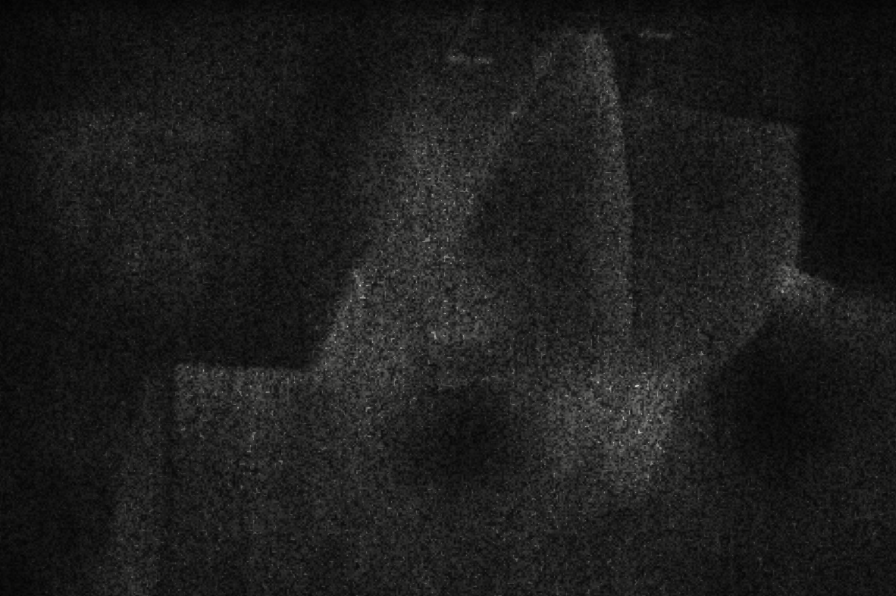
Give the GLSL for this background, as a WebGL 1 fragment shader.

```glsl
precision highp float;
uniform vec2 u_resolution;

float hash(vec2 p) {
  vec3 q = fract(vec3(p.xyx) * 0.1031);
  q += dot(q, q.yzx + 33.33);
  return fract((q.x + q.y) * q.z);
}

float noise(vec2 p) {
  vec2 i = floor(p), f = fract(p);
  f = f * f * (3.0 - 2.0 * f);
  return mix(mix(hash(i), hash(i + vec2(1, 0)), f.x),
             mix(hash(i + vec2(0, 1)), hash(i + vec2(1, 1)), f.x), f.y);
}

float fbm(vec2 p) {
  float sum = 0.0, amp = 0.5;
  for (int i = 0; i < 4; i++) {
    sum += amp * noise(p);
    p = p * 2.03 + 17.0;
    amp *= 0.5;
  }
  return sum;
}

float glow(vec2 p, vec2 center, vec2 radius) {
  vec2 d = (p - center) / radius;
  return exp(-dot(d, d));
}

// Soft step: 1 on the left of the line from a to b
float side(vec2 p, vec2 a, vec2 b, float soft) {
  vec2 d = normalize(b - a), q = p - a;
  return smoothstep(-soft, soft, d.x * q.y - d.y * q.x);
}

float stroke(vec2 p, vec2 a, vec2 b, float width) {
  vec2 d = b - a, q = p - a;
  float r = length(q - d * clamp(dot(q, d) / dot(d, d), 0.0, 1.0)) / width;
  return exp(-r * r);
}

float plasterTone(vec2 p) {
  float tone = 0.066;

  // Hazy left wall with a dark band above
  tone += 0.055 * glow(p, vec2(0.23, 0.69), vec2(0.2, 0.19));
  tone += 0.022 * glow(p, vec2(0.35, 0.85), vec2(0.3, 0.2));
  tone *= 1.0 - 0.3 * smoothstep(0.805, 0.825, p.y + 0.03 * p.x) * (1.0 - smoothstep(0.2, 0.6, p.x));
  tone += 0.04 * glow(p, vec2(0.8, 0.08), vec2(0.45, 0.28));

  // Central mist and the folds at the top
  tone += 0.13 * glow(p, vec2(0.72, 0.68), vec2(0.13, 0.19));
  float fold = smoothstep(0.765, 0.785, p.x) * (1.0 - side(p, vec2(1.05, 0.82), vec2(1.16, 1.0), 0.015));
  tone += 0.085 * fold * glow(p, vec2(0.89, 0.87), vec2(0.17, 0.18));
  tone += 0.08 * stroke(p, vec2(0.758, 0.902), vec2(0.82, 0.896), 0.006);
  tone += 0.09 * stroke(p, vec2(1.085, 0.942), vec2(1.125, 0.936), 0.006);
  tone += 0.03 * stroke(p, vec2(0.8, 0.99), vec2(0.76, 0.9), 0.012);

  // Slanted slab left of the middle
  float slab = side(p, vec2(0.608, 0.559), vec2(0.39, 0.02), 0.014);
  tone += slab * 0.13 * glow(p, vec2(0.62, 0.44), vec2(0.13, 0.18));
  tone += slab * 0.025 * glow(p, vec2(0.5, 0.18), vec2(0.17, 0.2));
  tone += 0.06 * stroke(p, vec2(0.595, 0.53), vec2(0.53, 0.37), 0.018);

  // Low block on the left and its slanted flank
  float below = 1.0 - smoothstep(0.38, 0.394, p.y + 0.05 * (p.x - 0.3));
  float block = below * smoothstep(0.285, 0.302, p.x) * (1.0 - slab);
  tone += block * (0.012 + 0.095 * exp(-max(0.385 - p.y, 0.0) / 0.12));
  float flank = side(p, vec2(0.255, 0.4), vec2(0.16, 0.0), 0.02) * (1.0 - smoothstep(0.36, 0.41, p.y));
  tone += 0.035 * flank * (1.0 - smoothstep(0.25, 0.29, p.x));

  // Tall arch, lit along its right rim
  float drop = max(0.955 - p.y, 0.0);
  float rim = 1.0 + 0.06 * sqrt(min(drop / 0.3, 1.0));
  float archLeft = 0.995 - 0.08 * sqrt(drop) - 0.5 * drop;
  float archFade = smoothstep(0.28, 0.5, p.y) * (1.0 - smoothstep(0.94, 0.96, p.y));
  float inRim = 1.0 - smoothstep(rim - 0.008, rim + 0.008, p.x);
  float arch = smoothstep(archLeft - 0.015, archLeft + 0.03, p.x) * inRim * archFade;
  arch *= mix(smoothstep(0.45, 0.7, p.y), 1.0, smoothstep(0.8, 1.0, p.x));
  tone = mix(tone, 0.08 + 0.14 * exp(-max(rim - p.x, 0.0) / 0.065), arch * 0.85);
  tone += 0.05 * archFade * exp(-abs(p.x - archLeft + 0.03) / 0.03) * smoothstep(0.6, 0.75, p.y);

  // Right panel with a curved outer edge
  float lag = max(0.6 - p.y, 0.0);
  float outer = 1.335 - 2.8 * lag * lag;
  float panel = smoothstep(rim, rim + 0.02, p.x) * (1.0 - smoothstep(outer - 0.01, outer + 0.025, p.x));
  panel *= side(p, vec2(1.335, 0.784), vec2(1.118, 0.827), 0.008) * smoothstep(0.2, 0.5, p.y);
  tone += panel * (0.028 + 0.07 * exp(-max(outer - p.x, 0.0) / 0.07));
  tone *= 1.0 - 0.25 * smoothstep(1.32, 1.36, p.x) * smoothstep(0.5, 0.6, p.y);

  // Small ledge at the right border
  float ledge = side(p, vec2(1.506, 0.48), vec2(1.31, 0.56), 0.008) * smoothstep(1.3, 1.32, p.x);
  tone += ledge * 0.14 * glow(p, vec2(1.335, 0.53), vec2(0.05, 0.045));
  tone += ledge * 0.04 * glow(p, vec2(1.45, 0.47), vec2(0.12, 0.05));
  tone += 0.03 * glow(p, vec2(1.5, 0.2), vec2(0.1, 0.2));

  // Lower mist with diagonal scratches
  tone += 0.12 * glow(p, vec2(0.97, 0.32), vec2(0.12, 0.13));
  tone += 0.06 * glow(p, vec2(1.12, 0.34), vec2(0.13, 0.17));
  for (int i = 0; i < 5; i++) {
    vec2 shift = vec2(0.022, 0.008) * float(i);
    tone += 0.045 * stroke(p, vec2(1.08, 0.37) + shift, vec2(0.98, 0.13) + shift, 0.006);
  }

  // Dark hollows and pale smears in the middle
  tone *= 1.0 - 0.4 * glow(p, vec2(0.79, 0.26), vec2(0.12, 0.09));
  tone *= 1.0 - 0.4 * glow(p, vec2(1.28, 0.31), vec2(0.1, 0.12));
  tone *= 1.0 - 0.35 * glow(p, vec2(0.57, 0.82), vec2(0.07, 0.2));
  tone += 0.045 * glow(p, vec2(0.81, 0.49), vec2(0.09, 0.08));
  tone += 0.035 * stroke(p, vec2(0.74, 0.435), vec2(0.84, 0.455), 0.022);
  tone += 0.06 * stroke(p, vec2(0.74, 0.362), vec2(0.84, 0.365), 0.006);
  return tone * (0.7 + 0.3 * smoothstep(0.0, 0.15, p.x)) * (1.0 - 0.35 * smoothstep(0.96, 1.0, p.y));
}

void main() {
  vec2 p = gl_FragCoord.xy / u_resolution.y;
  p.x *= 1.506 * u_resolution.y / u_resolution.x;
  vec2 warp = vec2(fbm(p * 22.0), fbm(p * 22.0 + 40.0)) - 0.47;
  float tone = plasterTone(p + 0.015 * warp);

  // Blotches, brushed fibres, grain and bright flecks
  tone *= 0.65 + 0.78 * fbm(p * vec2(9.0, 7.0));
  tone *= 0.9 + 0.2 * noise(p * vec2(130.0, 9.0));
  float grain = 0.6 * noise(p * 310.0) + 0.4 * noise(p * 165.0 + 9.0);
  tone *= 0.27 + 1.55 * grain;
  float fleck = smoothstep(0.8, 0.98, noise(p * 190.0 + 60.0));
  tone += fleck * 1.1 * max(tone - 0.05, 0.0);
  gl_FragColor = vec4(tone * vec3(1.0, 1.0, 0.98), 1.0);
}
```
